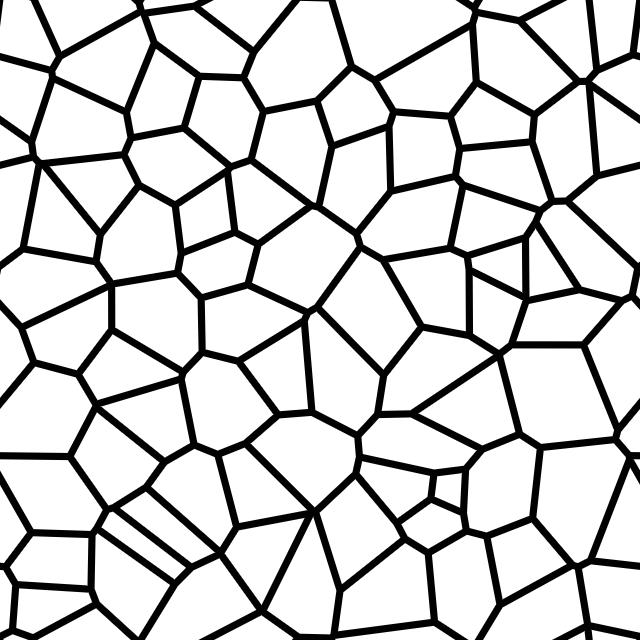
This pattern is drawn by a Shadertoy shader. Its source:

```glsl
// Irregular black Voronoi mesh of even line width on white, repeating seamlessly.

const int GRID = 9; // sites per side of the canvas

vec2 hash2(vec2 p) {
    vec3 q = fract(vec3(p.xyx) * vec3(0.1031, 0.1030, 0.0973) + 0.217);
    q += dot(q, q.yzx + 33.33);
    return fract((q.xx + q.yz) * q.zy);
}

// Shortest wrapped vector from p to the scattered site with the given index
vec2 toSite(int index, vec2 p) {
    vec2 cell = vec2(index % GRID, index / GRID);
    vec2 site = (cell + 0.5 + 1.3 * (hash2(cell * 7.0 + 3.0) - 0.5)) / float(GRID);
    return fract(site - p + 0.5) - 0.5;
}

// Distance from p to the nearest border between two cells
float borderDistance(vec2 p) {
    // First pass: closest site
    vec2 nearest = vec2(1.0);
    int owner = 0;
    for (int i = 0; i < GRID * GRID; i++) {
        vec2 v = toSite(i, p);
        if (dot(v, v) < dot(nearest, nearest)) {
            nearest = v;
            owner = i;
        }
    }
    // Second pass: closest bisector between that site and any other
    float d = 1.0;
    for (int i = 0; i < GRID * GRID; i++) {
        if (i == owner) continue;
        vec2 v = toSite(i, p);
        vec2 gap = v - nearest;
        d = min(d, dot(0.5 * (v + nearest), gap) / max(length(gap), 1e-5));
    }
    return d;
}

void mainImage(out vec4 fragColor, in vec2 fragCoord) {
    float size = min(iResolution.x, iResolution.y);
    float halfWidth = 0.0056;

    // One-pixel ramp keeps the line edges smooth
    float d = borderDistance(fragCoord / size);
    float paper = clamp((d - halfWidth) * size + 0.5, 0.0, 1.0);

    fragColor = vec4(vec3(mix(0.005, 1.0, paper)), 1.0);
}
```
